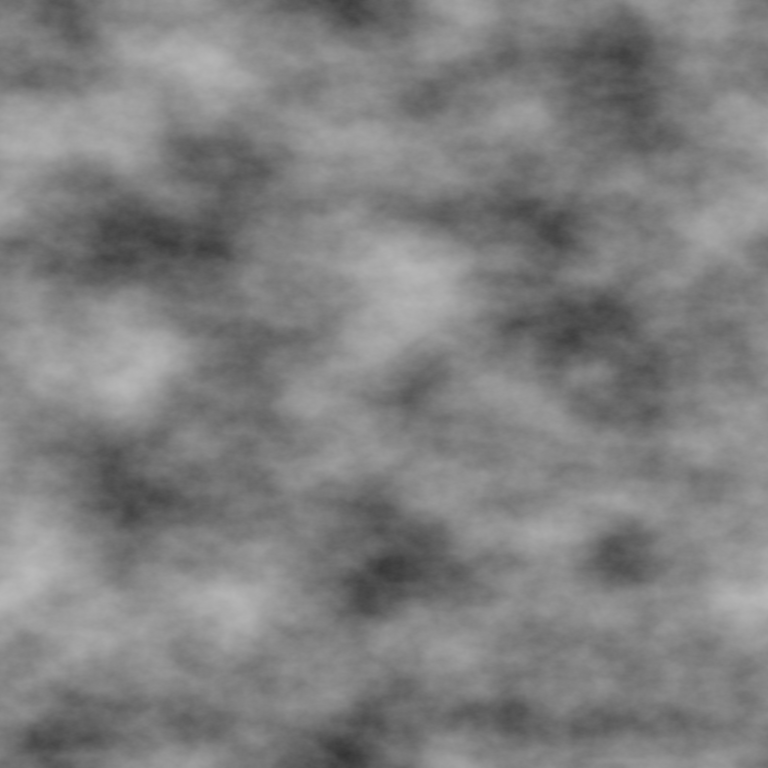
This texture is drawn by a WebGL 2 fragment shader. Its source:

```glsl
#version 300 es
precision highp float;
precision highp int;
// Soft grey clouds: octaves of wrapping gradient noise are summed, scaled to
// a standard deviation of one, then toned with a slight lean to dark patches.
// Every octave has a whole number of cells per side, so the result tiles.

uniform vec2 u_resolution;
out vec4 fragColor;

const float TAU = 6.2831853;
const int OCTAVES = 7;
const ivec2 BASE_CELLS = ivec2(4, 6);  // patches wider than tall
const float GAIN = 0.53;
const float NOISE_DEVIATION = 0.216;   // of one octave of gradient noise
const float MEAN_GREY = 0.499;
const float CONTRAST = 0.086;
const float DARK_SKEW = 0.06;

// Integer hash to 0..1
float hash(ivec2 cell, int seed) {
  uint h = uint(cell.x) * 374761393u + uint(cell.y) * 668265263u
         + uint(seed) * 974634777u;
  h = (h ^ (h >> 15)) * 2246822519u;
  h = (h ^ (h >> 13)) * 3266489917u;
  h ^= h >> 16;
  return float(h >> 8) / 16777216.0;
}

// Contribution of one lattice corner, with the lattice wrapped at cells
float cornerSlope(ivec2 corner, vec2 offset, ivec2 cells, int seed) {
  float angle = TAU * hash(corner % cells, seed);
  return dot(vec2(cos(angle), sin(angle)), offset);
}

// Gradient noise that repeats after the given number of cells
float tilingNoise(vec2 uv, ivec2 cells, int seed) {
  vec2 p = fract(uv) * vec2(cells);
  ivec2 cell = ivec2(floor(p));
  vec2 f = fract(p);
  vec2 blend = f * f * f * (f * (f * 6.0 - 15.0) + 10.0);
  float a = cornerSlope(cell, f, cells, seed);
  float b = cornerSlope(cell + ivec2(1, 0), f - vec2(1.0, 0.0), cells, seed);
  float c = cornerSlope(cell + ivec2(0, 1), f - vec2(0.0, 1.0), cells, seed);
  float d = cornerSlope(cell + ivec2(1, 1), f - vec2(1.0, 1.0), cells, seed);
  return mix(mix(a, b, blend.x), mix(c, d, blend.x), blend.y);
}

// Sum of octaves, normalised to unit deviation
float clouds(vec2 uv, ivec2 baseCells, float gain) {
  float sum = 0.0;
  float power = 0.0;
  float amplitude = 1.0;
  ivec2 cells = baseCells;
  for (int i = 0; i < OCTAVES; i++) {
    // Shift each octave so that lattice points do not line up
    vec2 shift = vec2(hash(ivec2(i, 3), 91), hash(ivec2(i, 8), 47));
    sum += amplitude * tilingNoise(uv + shift, cells, i + 11);
    power += amplitude * amplitude;
    amplitude *= gain;
    cells *= 2;
  }
  return sum / (NOISE_DEVIATION * sqrt(power));
}

// Grey level with a longer tail towards dark
float cloudTone(float density) {
  float skewed = density - DARK_SKEW * (density * density - 1.0);
  return MEAN_GREY + CONTRAST * skewed;
}

void main() {
  vec2 uv = gl_FragCoord.xy / u_resolution;
  float grey = cloudTone(clouds(uv, BASE_CELLS, GAIN));
  fragColor = vec4(vec3(clamp(grey, 0.0, 1.0)), 1.0);
}
```
